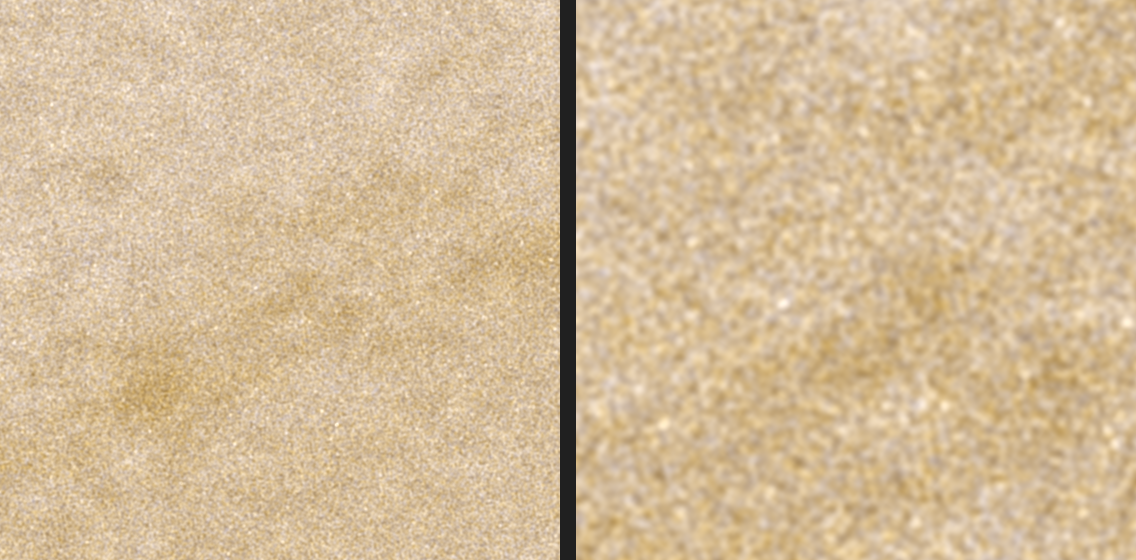
Left, the full canvas; right, a detail of the centre.
This texture is drawn by a WebGL 2 fragment shader. Its source:

```glsl
#version 300 es
precision highp float;

uniform vec2 u_resolution;
out vec4 fragColor;

#define GRAIN_SCALE 168.0
#define GRAIN_CONTRAST 0.27
#define TINT_SCALE 140.0
#define TINT_CONTRAST 0.17
#define MOTTLE_CONTRAST 0.07
#define GLINT_SCALE 120.0
#define GLINT_SHARE 0.05
#define STAIN_SLOPE 0.38
#define CLEAN_SAND vec3(0.862, 0.782, 0.684)
#define OCHRE_SAND vec3(0.816, 0.709, 0.536)
#define LIGHT_AXIS vec3(0.90, 1.00, 1.12)
#define WARM_AXIS vec3(0.30, 0.00, -1.00)

// Integer hash of a lattice cell, returning three values in 0..1
vec3 hash3(vec2 cell, uint seed) {
    uvec3 v = uvec3(uvec2(ivec2(cell)), seed) * 1664525u + 1013904223u;
    v.x += v.y * v.z;
    v.y += v.z * v.x;
    v.z += v.x * v.y;
    v ^= v >> 16u;
    v.x += v.y * v.z;
    v.y += v.z * v.x;
    v.z += v.x * v.y;
    return vec3(v >> 8u) / 16777216.0;
}

// Slope of a random gradient at one lattice corner
float corner(vec2 cell, vec2 offset, vec2 f, uint seed) {
    vec2 gradient = hash3(cell + offset, seed).xy * 2.0 - 1.0;
    return dot(gradient, f - offset);
}

// Gradient noise centred on zero
float noise(vec2 p, uint seed) {
    vec2 cell = floor(p);
    vec2 f = fract(p);
    vec2 blend = f * f * (3.0 - 2.0 * f);
    float low = mix(corner(cell, vec2(0, 0), f, seed), corner(cell, vec2(1, 0), f, seed), blend.x);
    float high = mix(corner(cell, vec2(0, 1), f, seed), corner(cell, vec2(1, 1), f, seed), blend.x);
    return mix(low, high, blend.y);
}

mat2 rotation(float angle) {
    float c = cos(angle), s = sin(angle);
    return mat2(c, s, -s, c);
}

float fbm(vec2 p, uint seed) {
    float sum = 0.0, weight = 1.0;
    for (uint i = 0u; i < 4u; i++) {
        sum += weight * noise(p, seed + i);
        p = rotation(0.5) * p * 2.0;
        weight *= 0.65;
    }
    return sum;
}

// Ochre amount: a broad rising band broken into patchy streaks
float stain(vec2 uv) {
    float height = uv.y - 0.25 - STAIN_SLOPE * uv.x + 0.12 * noise(uv * 4.0, 11u);
    float band = exp(-height * height / 0.036);
    float lowland = 1.0 - smoothstep(-0.25, 0.20, height);
    vec2 along = rotation(-atan(STAIN_SLOPE)) * uv;
    float streaks = fbm(along * vec2(4.0, 9.0) + 7.0, 21u);
    float patches = fbm(uv * vec2(11.0, 15.0), 51u);
    float amount = 0.12 + 0.46 * band + 0.36 * lowland;
    return clamp(amount + (streaks + 0.6 * patches) * (0.40 + 0.60 * band), -0.2, 1.5);
}

// Three grain sizes on turned lattices, so that no rows show
float grains(vec2 uv, float scale, uint seed) {
    float fine = noise(rotation(0.6) * uv * scale, seed);
    float coarse = noise(rotation(1.1) * uv * scale * 0.72, seed + 1u);
    float clumps = noise(rotation(0.2) * uv * scale * 0.40, seed + 2u);
    return 0.62 * fine + 0.48 * coarse + 0.32 * clumps;
}

// Scattered bright specks, one candidate per cell
float glints(vec2 uv) {
    vec2 p = rotation(0.35) * uv * GLINT_SCALE;
    vec2 home = floor(p);
    float sum = 0.0;
    for (int y = -1; y <= 1; y++) {
        for (int x = -1; x <= 1; x++) {
            vec2 cell = home + vec2(x, y);
            vec3 h = hash3(cell, 61u);
            float rank = h.z / GLINT_SHARE;
            float dist = length(p - cell - h.xy);
            float dotShape = 1.0 - smoothstep(0.05, 0.65, dist);
            sum += dotShape * max(0.0, 1.0 - rank);
        }
    }
    return min(sum, 1.0);
}

void main() {
    vec2 uv = gl_FragCoord.xy / min(u_resolution.x, u_resolution.y);

    // Ground colour
    vec3 color = mix(CLEAN_SAND, OCHRE_SAND, stain(uv));
    color += LIGHT_AXIS * MOTTLE_CONTRAST * fbm(uv * 14.0, 71u);

    // Grain brightness and warmth
    color += LIGHT_AXIS * GRAIN_CONTRAST * grains(uv, GRAIN_SCALE, 31u);
    color += WARM_AXIS * TINT_CONTRAST * grains(uv, TINT_SCALE, 41u);

    // Glinting specks
    color += LIGHT_AXIS * 0.14 * glints(uv);

    fragColor = vec4(clamp(color, 0.0, 1.0), 1.0);
}
```
